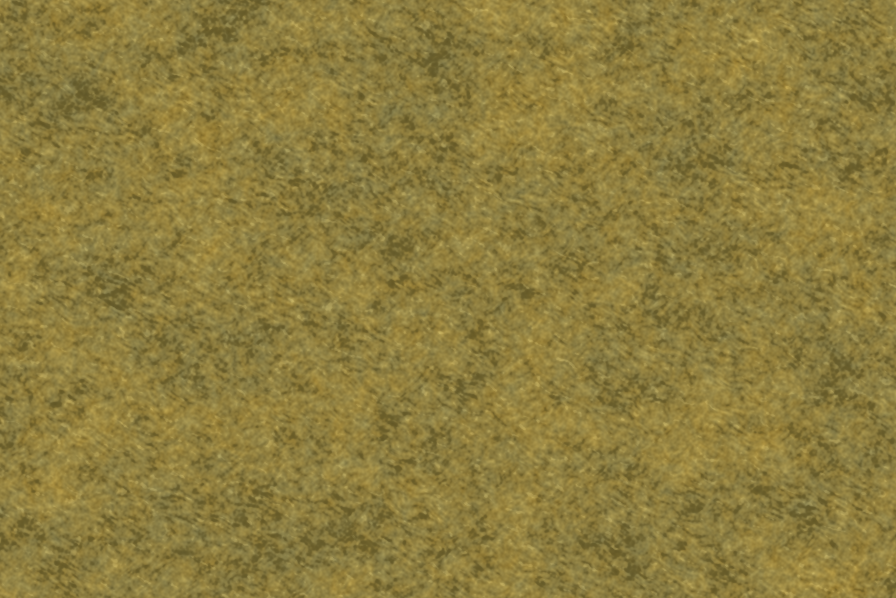
A WebGL 2 fragment shader for this texture:

```glsl
#version 300 es
precision highp float;

uniform vec2 u_resolution;
out vec4 fragColor;

const vec3 DARK_OLIVE = vec3(0.385, 0.345, 0.150);
const vec3 WOOL = vec3(0.557, 0.493, 0.246);
const vec3 TONE_STEP = vec3(0.050, 0.047, 0.031);
const vec3 GOLD_SHIFT = vec3(0.030, 0.004, -0.030);

float hash(vec2 cell, float seed) {
    vec3 q = fract(vec3(cell.xyx + seed * 17.3) * vec3(0.1031, 0.1030, 0.0973));
    q += dot(q, q.yzx + 33.33);
    return fract((q.x + q.y) * q.z);
}

float cornerSlope(vec2 cell, vec2 offset, float seed) {
    float angle = 6.28319 * hash(cell, seed);
    return dot(vec2(cos(angle), sin(angle)), offset);
}

// Gradient noise, centred on zero
float gradientNoise(vec2 p, float seed) {
    vec2 cell = floor(p);
    vec2 f = p - cell;
    vec2 w = f * f * f * (f * (f * 6.0 - 15.0) + 10.0);
    vec2 e = vec2(0.0, 1.0);
    float low = mix(cornerSlope(cell, f, seed),
                    cornerSlope(cell + e.yx, f - e.yx, seed), w.x);
    float high = mix(cornerSlope(cell + e.xy, f - e.xy, seed),
                     cornerSlope(cell + e.yy, f - e.yy, seed), w.x);
    return mix(low, high, w.y);
}

float fbm(vec2 p, int octaves, float gain, float seed) {
    float sum = 0.0;
    float weight = 1.0;
    for (int i = 0; i < octaves; i++) {
        sum += weight * gradientNoise(p, seed + float(i));
        p = mat2(1.6, 1.2, -1.2, 1.6) * p + 7.7;
        weight *= gain;
    }
    return sum;
}

// Noise stretched along one direction to suggest short hairs
float fibres(vec2 p, float angle, vec2 frequency, float seed) {
    float c = cos(angle);
    float s = sin(angle);
    vec2 along = vec2(c * p.x + s * p.y, c * p.y - s * p.x);
    return gradientNoise(along * frequency, seed);
}

// Layers of hairs whose main direction drifts over the cloth
float matting(vec2 p) {
    float drift = smoothstep(-0.25, 0.25, gradientNoise(p * 11.0, 40.0));
    float falling = fibres(p, -0.55, vec2(48.0, 145.0), 41.0)
                  + 0.6 * fibres(p, -0.15, vec2(40.0, 120.0), 42.0);
    float rising = fibres(p, 0.65, vec2(52.0, 140.0), 43.0)
                 + 0.6 * fibres(p, -1.0, vec2(45.0, 125.0), 44.0);
    return mix(falling, rising, drift * 0.75);
}

void main() {
    vec2 p = gl_FragCoord.xy / u_resolution.y;
    vec2 warp = vec2(gradientNoise(p * 30.0, 50.0), gradientNoise(p * 30.0, 51.0));
    vec2 q = p + 0.008 * warp;

    // Cloudy wear, blotches and grain
    float clouds = fbm(q * vec2(4.0, 5.0), 2, 0.7, 1.0);
    float blotches = fbm(q * vec2(13.0, 16.0), 3, 0.9, 10.0);
    float hairs = matting(q);
    float grain = fbm(p * 85.0, 2, 0.8, 20.0);
    float tone = 0.9 * clouds + 1.15 * blotches + 2.2 * hairs + 1.7 * grain;
    vec3 colour = WOOL + TONE_STEP * tone;

    // Warm and greenish wool mixed together
    float warmth = 0.8 * clouds + fbm(q * 24.0, 3, 0.8, 30.0);
    colour += GOLD_SHIFT * warmth;

    // Dark flecks gathered in the worn patches
    float patches = -0.7 * clouds - blotches;
    float flecks = 0.65 * patches - 0.75 * hairs - 0.6 * grain;
    colour = mix(colour, DARK_OLIVE, 0.6 * smoothstep(0.2, 0.85, flecks));

    // Sparse pale hairs
    float pale = fibres(q, -0.4, vec2(30.0, 110.0), 60.0) + 0.4 * grain;
    colour += vec3(0.055, 0.055, 0.045) * smoothstep(0.3, 0.6, pale);

    fragColor = vec4(clamp(colour, 0.0, 1.0), 1.0);
}
```
